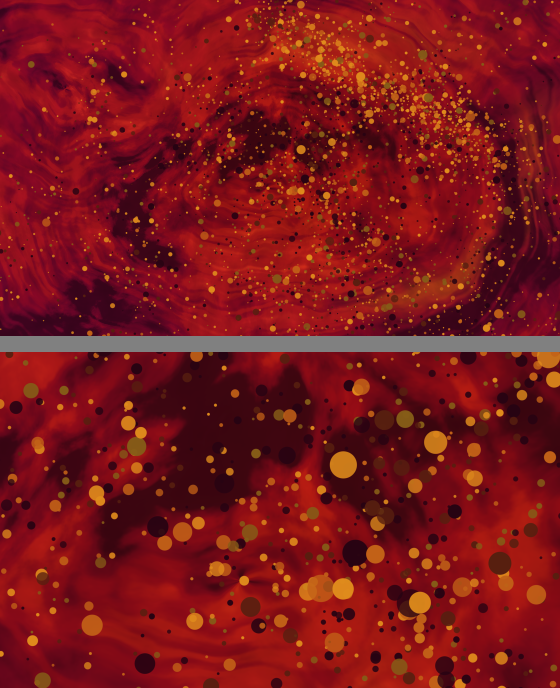
Top, the full canvas; bottom, a detail of the centre.
A Shadertoy shader for this background:

```glsl
const vec3 PLUM    = vec3(0.24, 0.02, 0.09);
const vec3 WINE    = vec3(0.41, 0.025, 0.12);
const vec3 CRIMSON = vec3(0.51, 0.035, 0.11);
const vec3 RED     = vec3(0.62, 0.08, 0.095);
const vec3 SCARLET = vec3(0.74, 0.16, 0.10);
const vec3 RUST    = vec3(0.64, 0.25, 0.08);
const vec3 GOLD    = vec3(0.88, 0.55, 0.11);
const vec3 AMBER   = vec3(0.76, 0.38, 0.09);
const vec3 OLIVE   = vec3(0.52, 0.36, 0.09);
const vec3 UMBER   = vec3(0.34, 0.12, 0.06);
const vec3 INK     = vec3(0.15, 0.01, 0.07);
const vec2 MAIN_SWIRL = vec2(0.80, 0.43);
const vec2 SIDE_SWIRL = vec2(0.20, 0.76);
const float STREAK_CONTRAST = 0.85;
const float CLOUD_CONTRAST  = 0.95;
const float DOT_DENSITY     = 0.50;
const int DOT_LAYERS        = 6;
const float TAU = 6.2831853;

vec3 hash3(vec2 p) {
    vec3 q = fract(p.xyx * vec3(0.1031, 0.1030, 0.0973));
    q += dot(q, q.yxz + 33.33);
    return fract((q.xxy + q.yzz) * q.zyx);
}

// Value noise that repeats along y
float noise(vec2 p, float period) {
    vec2 i = floor(p), f = p - i;
    f = f * f * (3.0 - 2.0 * f);
    float y0 = mod(i.y, period), y1 = mod(i.y + 1.0, period);
    float low  = mix(hash3(vec2(i.x, y0)).x, hash3(vec2(i.x + 1.0, y0)).x, f.x);
    float high = mix(hash3(vec2(i.x, y1)).x, hash3(vec2(i.x + 1.0, y1)).x, f.x);
    return mix(low, high, f.y);
}

float fbm(vec2 p) {
    float sum = 0.0, gain = 0.5;
    for (int i = 0; i < 5; i++) {
        sum += gain * noise(p, 1024.0);
        p = mat2(1.6, 1.2, -1.2, 1.6) * p + 17.3;
        gain *= 0.5;
    }
    return sum;
}

float blob(vec2 p, vec2 centre, vec2 size) {
    vec2 d = (p - centre) / size;
    return exp(-dot(d, d));
}

// Bristle marks running around a centre
float bristles(vec2 p, vec2 centre) {
    vec2 q = (p - centre) * vec2(0.78, 1.0);
    float r = length(q), turn = atan(q.y, q.x) / TAU + 0.5;
    return 0.48 * noise(vec2(r * 13.0, turn * 7.0), 7.0)
         + 0.30 * noise(vec2(r * 42.0 + 9.0, turn * 11.0), 11.0)
         + 0.22 * noise(vec2(r * 115.0 + 31.0, turn * 17.0), 17.0);
}

vec3 paint(vec2 p) {
    vec2 warp = vec2(fbm(p * 2.3 + 4.0), fbm(p * 2.3 + 41.0)) - 0.5;
    vec2 w = p + 0.28 * warp;
    float side = smoothstep(0.50, 0.25, length(w - SIDE_SWIRL));
    float streak = mix(bristles(w, MAIN_SWIRL), bristles(w, SIDE_SWIRL), side);
    float cloud = fbm(w * 3.2 + 2.0 * warp);
    float grit = fbm(p * 24.0 + 6.0 * warp) - 0.5;

    // Large light and dark masses
    float tone = 0.50 + STREAK_CONTRAST * (streak - 0.5) + CLOUD_CONTRAST * (cloud - 0.47);
    tone += 0.20 * blob(w, vec2(0.70, 0.34), vec2(0.17, 0.15));
    tone += 0.16 * blob(w, vec2(0.80, 0.78), vec2(0.40, 0.09));
    tone += 0.16 * blob(w, vec2(1.20, 0.86), vec2(0.32, 0.15));
    tone += 0.32 * blob(w, vec2(0.02, 0.21), vec2(0.12, 0.10));
    tone += 0.10 * blob(w, vec2(1.15, 0.32), vec2(0.30, 0.25));
    float hollow = blob(w, vec2(0.78, 0.58), vec2(0.32, 0.10))
                 + blob(w, vec2(0.43, 0.42), vec2(0.10, 0.20))
                 + 0.7 * blob(w, vec2(0.27, 0.74), vec2(0.10, 0.14))
                 + 0.6 * blob(w, vec2(0.24, 0.10), vec2(0.12, 0.16));
    tone -= hollow * (0.23 - 0.9 * grit);
    tone += 0.22 * grit;

    vec3 col = mix(PLUM, WINE, smoothstep(0.20, 0.38, tone));
    col = mix(col, CRIMSON, smoothstep(0.36, 0.52, tone));
    col = mix(col, RED, smoothstep(0.52, 0.67, tone));
    col = mix(col, SCARLET, smoothstep(0.70, 0.98, tone));

    // Warm core, magenta rim
    float warmth = blob(w, vec2(0.95, 0.50), vec2(0.62, 0.48));
    col *= mix(vec3(0.96, 0.75, 1.30), vec3(1.04, 1.20, 0.65), warmth);

    // Rust strokes sweeping around the right side and along the top
    float ring = length((w - vec2(0.85, 0.65)) / vec2(0.75, 0.58));
    float sweep = exp(-pow((ring - 1.0) / 0.09, 2.0)) * smoothstep(0.85, 1.25, p.x) * smoothstep(0.80, 0.60, p.y);
    float crest = blob(w, vec2(1.12, 0.87), vec2(0.30, 0.10));
    col = mix(col, RUST, clamp((0.75 * sweep + 0.45 * crest) * smoothstep(0.25, 0.70, streak), 0.0, 0.8));
    return col * (1.0 + 0.30 * grit);
}

vec3 dotColour(float pick, float dark) {
    pick = fract(pick) - dark;
    if (pick > 0.60) return GOLD;
    if (pick > 0.36) return AMBER;
    if (pick > 0.22) return OLIVE;
    return pick > 0.09 ? UMBER : INK;
}

// Scattered round drops, from fine spray up to large spots
vec3 splatter(vec3 col, vec2 p, float pixel) {
    for (int layer = 0; layer < DOT_LAYERS; layer++) {
        float size = mix(0.013, 0.044, float(layer) / float(DOT_LAYERS - 1));
        vec2 home = floor(p / size);
        for (int k = 0; k < 9; k++) {
            vec2 cell = home + vec2(k % 3 - 1, k / 3 - 1);
            vec2 seed = cell + 117.0 * float(layer + 1);
            vec3 place = hash3(seed), look = hash3(seed + 53.7);
            vec2 c = (cell + place.xy) * size;
            float across = dot(c - vec2(1.08, 0.78), vec2(0.49, 0.87));
            float band = exp(-pow(across / 0.085, 2.0)) * smoothstep(0.62, 0.80, c.x) * smoothstep(1.55, 1.35, c.x);
            float core = blob(c, vec2(1.0, 0.42), vec2(0.55, 0.38));
            float clump = smoothstep(0.25, 0.75, noise(c * 7.0 + 3.0, 1024.0));
            float chance = DOT_DENSITY * (0.14 + 0.42 * core + 0.75 * band) * (0.35 + 1.1 * clump);
            chance *= 1.0 - 0.8 * blob(c, vec2(0.15, 1.0), vec2(0.42, 0.22));
            if (place.z > chance) continue;
            float radius = size * mix(0.10, 0.32, look.x * look.x);
            float dark = 0.26 * core * (1.0 - band) - 0.10 * band;
            float cover = 1.0 - smoothstep(-0.7 * pixel, 0.7 * pixel, length(p - c) - radius);
            col = mix(col, dotColour(look.y, dark), cover * mix(0.75, 1.0, look.z));
        }
    }
    return col;
}

void mainImage(out vec4 fragColor, in vec2 fragCoord) {
    vec2 p = fragCoord / iResolution.y;
    vec3 col = splatter(paint(p), p, 1.0 / iResolution.y);
    fragColor = vec4(clamp(col, 0.0, 1.0), 1.0);
}
```
